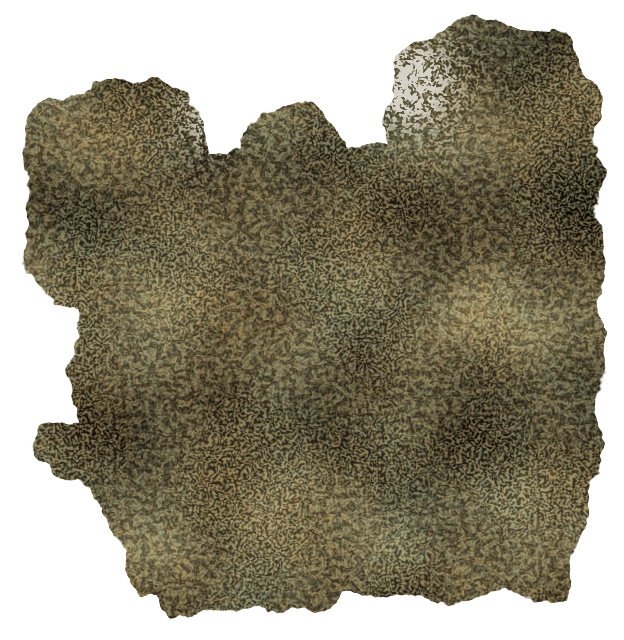
This texture is drawn by a WebGL 1 fragment shader. Its source:

```glsl
precision highp float;
uniform vec2 u_resolution;

// Palette
const vec3 PAPER = vec3(1.0);
const vec3 SHADOW = vec3(0.05, 0.03, 0.01);
const vec3 GOLD = vec3(0.60, 0.56, 0.40);
const vec3 SHINE = vec3(0.84, 0.82, 0.78);
const vec3 WARM_SHIFT = vec3(0.05, -0.01, -0.045);

// Surface
const float BASE_TONE = 0.63;
const float POOL_CONTRAST = 0.40;
const float BAND_CONTRAST = 0.09;
const float RIPPLE_CONTRAST = 0.15;
const float GRAIN_CONTRAST = 0.27;
const vec2 RIPPLE_CELLS = vec2(84.0, 104.0);
const vec2 GRAIN_CELLS = vec2(216.0, 230.0);
const float RIPPLE_WARP = 0.006;
const vec2 GLINT_CENTRE = vec2(0.655, 0.87);
const float GLINT_RADIUS = 0.075;
const vec2 FAINT_GLINT_CENTRE = vec2(0.33, 0.81);
const float FAINT_GLINT_RADIUS = 0.05;

// Outline
const float INFLATE = 0.001;
const float EDGE_ROUGHNESS = 0.024;
const float TAU = 6.2831853;

float hash(vec2 p) {
  vec3 q = fract(p.xyx * 0.1031);
  q += dot(q, q.yzx + 33.33);
  return fract((q.x + q.y) * q.z);
}

float cornerSlope(vec2 cell, vec2 offset, vec2 cells, float seed) {
  float angle = TAU * hash(mod(cell, cells) + seed * 17.3);
  return dot(vec2(cos(angle), sin(angle)), offset);
}

// Gradient noise that wraps over the unit square
float noise(vec2 uv, vec2 cells, float seed) {
  vec2 p = uv * cells;
  vec2 i = floor(p);
  vec2 f = p - i;
  vec2 w = f * f * f * (f * (f * 6.0 - 15.0) + 10.0);
  vec2 r = vec2(1.0, 0.0);
  float low = mix(cornerSlope(i, f, cells, seed),
                  cornerSlope(i + r.xy, f - r.xy, cells, seed), w.x);
  float high = mix(cornerSlope(i + r.yx, f - r.yx, cells, seed),
                   cornerSlope(i + r.xx, f - r.xx, cells, seed), w.x);
  return mix(low, high, w.y);
}

float roundBox(vec2 p, vec2 centre, vec2 halfSize, float radius) {
  vec2 d = abs(p - centre) - halfSize + radius;
  return length(max(d, 0.0)) + min(max(d.x, d.y), 0.0) - radius;
}

// Torn sheet: tapered body, three upper lobes, a left spur, ragged rim
float sheetDistance(vec2 p) {
  float d = roundBox(p, vec2(0.54, 0.42), vec2(0.42, 0.35), 0.04);
  d = max(d, dot(p, vec2(-0.928, -0.371)) + 0.236);
  d = max(d, dot(p, vec2(0.96, -0.28)) - 0.847);
  d = min(d, roundBox(p, vec2(0.40, 0.10), vec2(0.15, 0.055), 0.03));
  float spur = roundBox(p, vec2(0.15, 0.28), vec2(0.09, 0.065), 0.02);
  d = min(d, max(spur, dot(p, vec2(-0.588, -0.809)) + 0.270));
  d = min(d, roundBox(p, vec2(0.19, 0.69), vec2(0.155, 0.17), 0.10));
  d = min(d, roundBox(p, vec2(0.79, 0.78), vec2(0.165, 0.185), 0.13));
  d = min(d, length(p - vec2(0.47, 0.74)) - 0.09);
  float amplitude = EDGE_ROUGHNESS;
  float cells = 13.0;
  for (int k = 0; k < 4; k++) {
    d += amplitude * noise(p, vec2(cells), float(k) + 1.0);
    amplitude *= 0.45;
    cells = floor(cells * 2.2);
  }
  return d - INFLATE;
}

float glow(vec2 p, vec2 centre, float radius) {
  vec2 d = (p - centre) / radius;
  return exp(-dot(d, d));
}

// Hammered metal: broad light pools broken by ripples and fine grain
vec3 metal(vec2 p) {
  float pools = noise(p, vec2(5.0), 6.0) + 0.4 * noise(p, vec2(11.0), 7.0);
  float bands = cos(TAU * 3.0 * (p.y - 0.52));
  float grainy = smoothstep(-0.25, 0.25, noise(p, vec2(6.0), 8.0) - 0.3 * pools);

  vec2 warp = vec2(noise(p, vec2(45.0), 9.0), noise(p, vec2(45.0), 10.0));
  vec2 q = p + RIPPLE_WARP * warp;
  float relief = noise(q, RIPPLE_CELLS, 11.0) + 0.45 * noise(q, RIPPLE_CELLS * 2.0, 12.0);
  float ripple = 2.0 * smoothstep(-0.14, 0.14, relief) - 1.0;
  float grain = clamp(4.5 * noise(q, GRAIN_CELLS, 13.0), -1.0, 1.0);

  float tone = BASE_TONE + POOL_CONTRAST * pools + BAND_CONTRAST * bands;
  tone += RIPPLE_CONTRAST * ripple * mix(1.0, 0.5, grainy);
  tone += GRAIN_CONTRAST * grain * mix(0.45, 1.0, grainy);
  vec3 color = mix(SHADOW, GOLD, clamp(tone, 0.0, 1.15));

  // Rust and pewter tints
  float tint = noise(p, vec2(7.0), 14.0) + 0.8 * noise(q, vec2(60.0), 15.0);
  color += WARM_SHIFT * tint * clamp(tone, 0.0, 1.0);

  // Bright reflections caught by the ripple crests
  float glint = glow(p, GLINT_CENTRE, GLINT_RADIUS);
  glint += 0.6 * glow(p, FAINT_GLINT_CENTRE, FAINT_GLINT_RADIUS);
  float crest = smoothstep(-0.1, 0.2, relief + 0.25 * grain + 0.45 * glint - 0.2);
  return mix(color, SHINE, clamp(glint * crest * 1.4, 0.0, 1.0));
}

void main() {
  vec2 uv = fract(gl_FragCoord.xy / u_resolution);
  float soft = 0.75 / min(u_resolution.x, u_resolution.y);
  float coverage = 1.0 - smoothstep(-soft, soft, sheetDistance(uv));
  gl_FragColor = vec4(mix(PAPER, metal(uv), coverage), 1.0);
}
```
